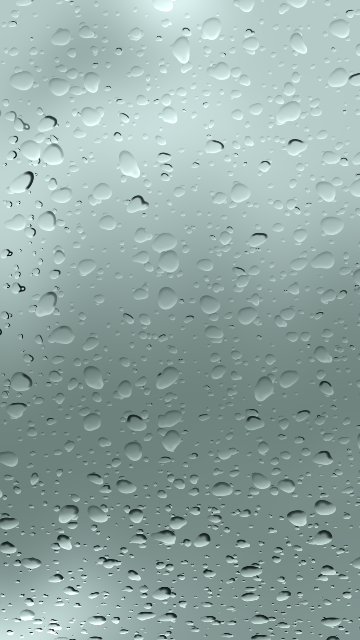
A WebGL 2 fragment shader for this texture:

```glsl
#version 300 es
precision highp float;
// Rain drops on a window in front of a soft, overcast sky.
// The sky is a vertical ramp with blurred glows; the drops are three layers
// of jittered cells, shaded as small lenses with dark crescents on their rims.

uniform vec2 u_resolution;
out vec4 fragColor;

const vec3 SKY_DARK = vec3(0.385, 0.465, 0.445);
const vec3 SKY_LIGHT = vec3(0.82, 0.91, 0.90);
const vec3 INK = vec3(0.05, 0.095, 0.085);
const float COARSE_CELLS = 16.5;   // cells per canvas height, coarsest layer
const float LAYER_RATIO = 1.75;    // cell count ratio between layers
const float SQUASH = 0.85;         // flattening of drops near the bottom
const float SQUASH_HEIGHT = 0.17;
const float RARE_RIM = 0.14;       // share of upper drops with a dark rim
const float LENS = 0.125;          // brightness swing inside a drop
const float LOBED = 0.70;          // drops hashed above this grow a tail

vec4 hash4(vec2 p) {
    vec4 q = fract(p.xyxy * vec4(0.1031, 0.1030, 0.0973, 0.1099));
    q += dot(q, q.wzxy + 33.33);
    return fract((q.xxyz + q.yzzw) * q.zywx);
}

float glow(vec2 uv, vec2 center, vec2 size) {
    vec2 d = (uv - center) / size;
    return exp(-dot(d, d));
}

float smoothMin(float a, float b, float k) {
    float h = max(k - abs(a - b), 0.0) / k;
    return min(a, b) - h * h * k * 0.25;
}

vec3 sky(vec2 uv) {
    // Layered sines bend the ramp into loose cloud banks
    vec2 w = uv + 0.025 * sin(uv.yx * vec2(11.0, 7.0) + vec2(0.5, 2.0))
                + 0.012 * sin(uv.yx * vec2(23.0, 17.0) + vec2(3.0, 1.0));
    float level = 0.10 + 0.64 * smoothstep(0.33, 0.78, w.y);
    level += 0.18 * (1.0 - smoothstep(0.0, 0.28, w.y));
    level += 0.40 * glow(w, vec2(0.47, 1.0), vec2(0.13, 0.07));
    level += 0.18 * glow(w, vec2(0.45, 0.80), vec2(0.30, 0.09));
    level += 0.17 * glow(w, vec2(0.0, 0.64), vec2(0.25, 0.15));
    level += 0.75 * glow(w, vec2(0.0, 0.01), vec2(0.33, 0.09));
    level += 0.10 * glow(w, vec2(0.95, 0.26), vec2(0.35, 0.08));
    level -= 0.28 * glow(w, vec2(0.20, 0.89), vec2(0.20, 0.07));
    level -= 0.12 * glow(w, vec2(0.90, 0.55), vec2(0.35, 0.12));
    return mix(SKY_DARK, SKY_LIGHT, clamp(level, 0.0, 1.08));
}

// Distance to a wobbly drop, in units of its own radius
float dropShape(vec2 q, vec4 h) {
    float tilt = (h.x - 0.5) * 1.6;
    float c = cos(tilt), s = sin(tilt);
    q = mat2(c, -s, s, c) * q;
    float stretch = mix(0.88, 1.25, h.y);
    q *= vec2(1.0 / stretch, stretch);
    float a = atan(q.y, q.x);
    float d = length(q) - 1.0 - 0.09 * sin(2.0 * a + 6.3 * h.z)
                              - 0.06 * sin(3.0 * a + 6.3 * h.w);
    vec2 tail = vec2(1.6 * h.x - 0.8, -0.95);
    float lobe = length(q - tail) - 0.5;
    return h.z > LOBED ? smoothMin(d, lobe, 0.45) : d;
}

vec3 addDrops(vec3 col, vec3 back, vec2 p, float cells, float seed,
              vec2 radii, float density) {
    float low = 1.0 - smoothstep(0.12, 0.36, p.y);
    float side = (1.0 - smoothstep(0.03, 0.13, p.x))
               * smoothstep(0.32, 0.45, p.y) * (1.0 - smoothstep(0.75, 0.88, p.y));
    // Compress heights near the bottom so cells and drops flatten there
    vec2 g = p;
    g.y -= SQUASH * SQUASH_HEIGHT * exp(-p.y / SQUASH_HEIGHT);
    g *= cells;
    float pixel = cells / u_resolution.y;

    for (int y = -1; y <= 1; y++)
    for (int x = -1; x <= 1; x++) {
        vec2 cell = floor(g) + vec2(x, y);
        vec4 place = hash4(cell + seed);
        vec4 form = hash4(cell + seed + 71.7);
        if (place.w > density + 0.08 * low) continue;

        float radius = mix(radii.x, radii.y, place.z) * (1.0 - 0.10 * low);
        vec2 n = (g - cell - 0.5 - 0.64 * (place.xy - 0.5)) / radius;
        float d = dropShape(n, form);
        float soft = 0.6 * pixel / radius;
        float cover = 1.0 - smoothstep(-soft, soft, d);

        // Inverted lens: light gathers low, shade gathers above
        float edge = smoothstep(-0.5, 0.0, d);
        float fall = clamp(0.25 * n.x - n.y, -1.0, 1.0);
        vec3 body = back + LENS * (0.18 + fall * (0.65 + 0.85 * edge));
        body += 0.16 * low * smoothstep(-0.2, 0.6, fall);

        // Dark crescent, on top of low drops and right of those by the left side
        vec2 toward = normalize(mix(vec2(form.w - 0.3, 0.7), vec2(1.0, 0.1), side));
        float facing = smoothstep(0.15, 0.75, dot(normalize(n + 1e-4), toward));
        float band = smoothstep(mix(-0.40, -0.75, low), -0.15, d);
        float rare = step(1.0 - RARE_RIM, form.y);
        float strength = max(max(0.95 * low * smoothstep(0.0, 0.5, form.x + 0.1),
                                 side * step(0.2, form.x)), 0.8 * rare);
        body = mix(body, INK, band * facing * strength);
        col = mix(col, body, cover);
    }
    return col;
}

void main() {
    vec2 uv = gl_FragCoord.xy / u_resolution;
    vec2 p = gl_FragCoord.xy / u_resolution.y;
    vec3 back = sky(uv);
    vec3 col = back;
    // Fine drops first, so that large ones cover them
    for (int i = 2; i >= 0; i--) {
        float k = float(i);
        col = addDrops(col, back, p, COARSE_CELLS * pow(LAYER_RATIO, k), 19.0 * k + 5.0,
                       vec2(0.13 - 0.01 * k, 0.28 - 0.03 * k), 0.76 - 0.10 * k);
    }
    fragColor = vec4(clamp(col, 0.0, 1.0), 1.0);
}
```
